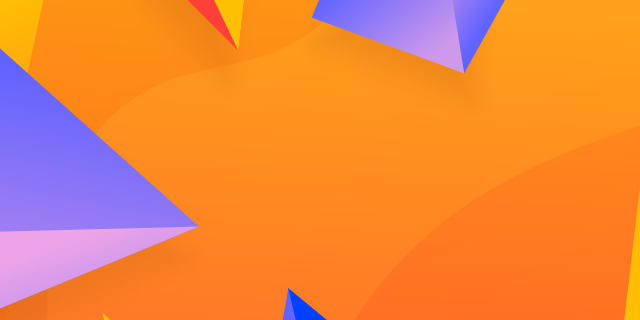
A Shadertoy shader for this background:

```glsl
// Faceted violet, yellow and blue shards floating over layered orange waves.

// Canvas units: x runs 0..2, y runs 0..1, origin at the lower left.
const vec3 ORANGE_TOP  = vec3(1.00, 0.63, 0.10);
const vec3 ORANGE_LOW  = vec3(1.00, 0.48, 0.15);
const vec3 CREST_TINT  = vec3(0.995, 0.92, 0.78);
const vec3 DUNE_TINT   = vec3(1.00, 0.91, 0.95);
const vec3 CORNER_TINT = vec3(0.96, 0.92, 0.92);
const vec3 SHADOW      = vec3(0.86, 0.44, 0.09);
const vec3 INDIGO      = vec3(0.38, 0.39, 1.00);
const vec3 VIOLET      = vec3(0.64, 0.50, 0.95);
const vec3 LILAC       = vec3(0.81, 0.60, 0.92);
const vec3 PINK        = vec3(0.93, 0.64, 0.91);
const vec3 YELLOW      = vec3(1.00, 0.75, 0.01);
const vec3 AMBER       = vec3(1.00, 0.66, 0.05);
const vec3 RED         = vec3(1.00, 0.25, 0.22);
const vec3 BLUE        = vec3(0.00, 0.25, 1.00);
const float SHADOW_BLUR = 0.09;
const float SHADOW_STRENGTH = 0.42;

// Shared corners of the large shards
const vec2 LEFT_TIP  = vec2(0.622, 0.292);
const vec2 LEFT_TOP  = vec2(-0.2, 1.028);
const vec2 LEFT_LOW  = vec2(-0.2, -0.046);
const vec2 RED_TIP   = vec2(0.745, 0.841);
const vec2 RED_LEFT  = vec2(0.3475, 1.2385);
const vec2 RED_RIGHT = vec2(0.790, 1.2385);
const vec2 GEM_TIP   = vec2(1.4505, 0.771);
const vec2 GEM_LEFT  = vec2(0.974, 0.945);
const vec2 GEM_APEX  = vec2(1.299, 1.723);
const vec2 GEM_RIGHT = vec2(1.981, 1.723);

float cross2(vec2 a, vec2 b) { return a.x * b.y - a.y * b.x; }

float segmentDistance(vec2 p, vec2 a, vec2 b) {
    vec2 e = b - a;
    return length(p - a - e * clamp(dot(p - a, e) / dot(e, e), 0.0, 1.0));
}

// Signed distance to a triangle, negative inside
float triangle(vec2 p, vec2 a, vec2 b, vec2 c) {
    float d = min(segmentDistance(p, a, b),
              min(segmentDistance(p, b, c), segmentDistance(p, c, a)));
    float turn = sign(cross2(b - a, c - a));
    float inside = min(turn * cross2(b - a, p - a),
                   min(turn * cross2(c - b, p - b), turn * cross2(a - c, p - c)));
    return inside > 0.0 ? -d : d;
}

// Smooth coverage where the field is positive
float cover(float field) {
    return clamp(0.5 + field / max(fwidth(field), 1e-5), 0.0, 1.0);
}

// Facet shaded from one colour to another along axis.xy -> axis.zw
void facet(inout vec3 col, vec2 p, vec2 a, vec2 b, vec2 c,
           vec3 from, vec3 to, vec4 axis) {
    vec2 dir = axis.zw - axis.xy;
    float t = clamp(dot(p - axis.xy, dir) / dot(dir, dir), 0.0, 1.0);
    float mask = clamp(0.5 - triangle(p, a, b, c) * iResolution.y, 0.0, 1.0);
    col = mix(col, mix(from, to, t), mask);
}

void castShadow(inout vec3 col, vec2 p, vec2 a, vec2 b, vec2 c) {
    float soft = 1.0 - smoothstep(-SHADOW_BLUR, SHADOW_BLUR, triangle(p, a, b, c));
    col = mix(col, SHADOW, SHADOW_STRENGTH * soft);
}

vec3 background(vec2 p) {
    vec3 col = mix(ORANGE_LOW, ORANGE_TOP, clamp(p.y + 0.06 * (p.x - 1.0), 0.0, 1.0));
    // Upper left crest: a cubic S-curve
    float d = p.x - 0.66;
    float crest = 0.785 + d * (0.22 + d * (2.1 * d - 0.17));
    col *= mix(vec3(1.0), CREST_TINT, cover(p.y - crest));
    // Lower right dune: a steep rise that levels off
    d = p.x - 1.107;
    float dune = 0.41 * (1.0 - exp(-3.1 * d)) + 0.25 * d;
    col *= mix(vec3(1.0), DUNE_TINT, cover(dune - p.y));
    // Dim lower left corner
    float corner = cover(0.148 - p.x) * cover(0.3 - p.y);
    return col * mix(vec3(1.0), CORNER_TINT, corner);
}

void mainImage(out vec4 fragColor, in vec2 fragCoord) {
    vec2 p = fragCoord / iResolution.xy * vec2(2.0, 1.0);
    vec3 col = background(p);

    // Soft shadows
    castShadow(col, p - vec2(-0.04, -0.10), LEFT_TOP, LEFT_TIP, LEFT_LOW);
    castShadow(col, p - vec2(-0.04, -0.08), RED_LEFT, RED_TIP, RED_RIGHT);
    vec2 q = p - vec2(0.02, -0.08);
    castShadow(col, q, GEM_LEFT, GEM_TIP, GEM_APEX + vec2(0.2, 0.0));

    // Yellow slivers at the borders
    facet(col, p, vec2(-0.2, 1.1), vec2(0.157, 1.1), vec2(0.049, 0.6),
          YELLOW, AMBER, vec4(0.0, 1.0, 0.1, 0.77));
    facet(col, p, vec2(1.945, -0.05), vec2(2.059, 0.914), vec2(2.3, -0.05),
          YELLOW, AMBER, vec4(2.0, 0.0, 2.0, 1.0));
    facet(col, p, vec2(0.320, 0.023), vec2(0.332, -0.023), vec2(0.368, -0.023),
          YELLOW, YELLOW, vec4(0.0, 0.0, 1.0, 1.0));

    // Left shard: indigo face over a pink underside
    facet(col, p, LEFT_TOP, LEFT_TIP, LEFT_LOW, INDIGO, VIOLET, vec4(0.1, 0.78, 0.0, 0.25));
    facet(col, p, LEFT_LOW, LEFT_TIP, vec2(-0.2, 0.271), PINK, LILAC, vec4(0.1, 0.21, 0.15, 0.07));

    // Red and yellow spike
    facet(col, p, RED_LEFT, RED_TIP, RED_RIGHT, RED, RED, vec4(0.0, 0.0, 1.0, 1.0));
    facet(col, p, vec2(0.555, 1.2385), RED_TIP, RED_RIGHT, YELLOW, YELLOW, vec4(0.0, 0.0, 1.0, 1.0));

    // Violet gem: right face first, left face laps over the ridge
    facet(col, p, GEM_TIP, GEM_APEX - vec2(0.05, 0.0), GEM_RIGHT,
          VIOLET, INDIGO, vec4(1.41, 1.0, 1.52, 0.93));
    facet(col, p, GEM_LEFT, GEM_TIP, GEM_APEX, INDIGO, LILAC, vec4(1.10, 1.08, 1.32, 0.80));

    // Blue spike at the bottom
    facet(col, p, vec2(0.901, 0.099), vec2(0.878, -0.03), vec2(1.057, -0.03),
          INDIGO, INDIGO, vec4(0.0, 0.0, 1.0, 1.0));
    facet(col, p, vec2(0.901, 0.099), vec2(0.931, -0.03), vec2(1.057, -0.03),
          BLUE, BLUE, vec4(0.0, 0.0, 1.0, 1.0));

    fragColor = vec4(col, 1.0);
}
```
